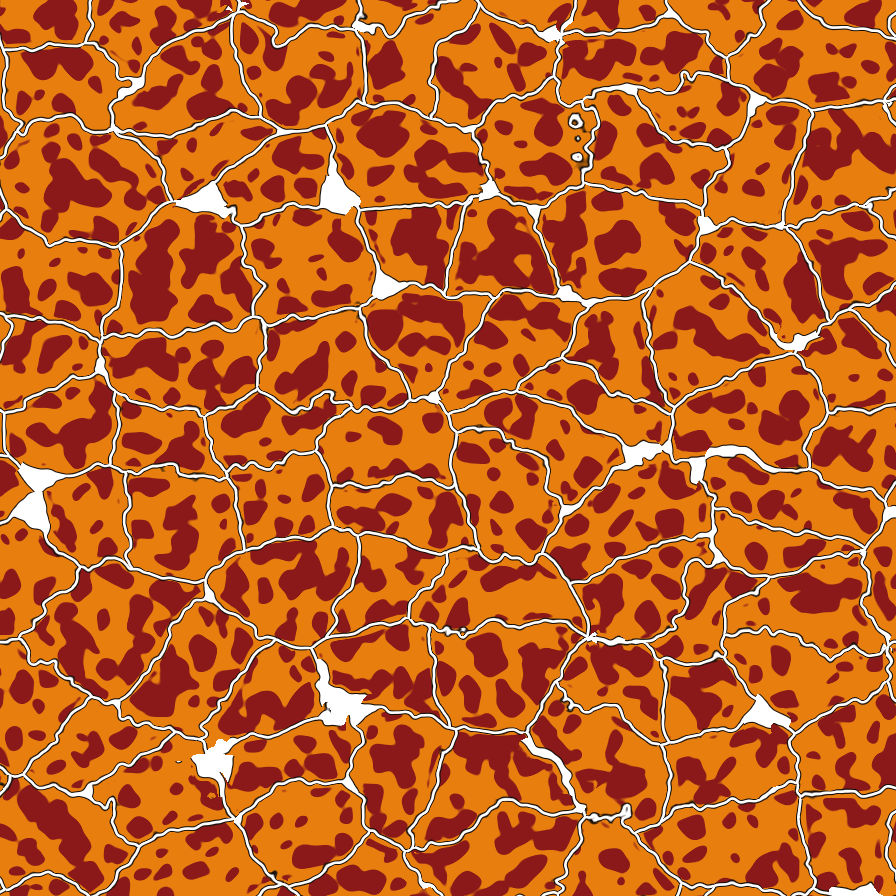
This pattern is drawn by a Shadertoy shader. Its source:

```glsl
// Orange grains with crinkled white boundaries, white pockets at some junctions,
// and dark red rounded inclusions. Grains are warped Voronoi cells; inclusions
// are ellipses on a jittered lattice, blended softly and kept off the boundaries.

#define GRAINS vec2(8.0, 10.5)   // grains across and up the canvas
#define MEANDER 0.020            // broad bending of the boundaries
#define CRINKLE 0.0065           // medium bending; the finest is half of it
#define LINE_HALF 0.0015         // half width of the white boundary
#define OUTLINE 0.0012           // dark rim around the white
#define POCKET_CHANCE 0.22
#define POCKET_SIZE vec2(0.010, 0.032)
#define BLOB_LATTICE 30.0        // inclusions across the canvas
#define BLOB_RADIUS vec2(0.005, 0.019)
#define BLOB_MERGE 0.007
#define CLEARANCE 0.005          // gap between inclusions and boundaries

const vec3 ORANGE = vec3(0.905, 0.495, 0.055);
const vec3 RED = vec3(0.545, 0.098, 0.102);
const vec3 RIM = vec3(0.08, 0.05, 0.03);
const vec3 WHITE = vec3(1.0);

vec2 hash2(vec2 p) {
    vec3 q = fract((p.xyx + 11.7) * vec3(0.1031, 0.1030, 0.0973));
    q += dot(q, q.yzx + 33.33);
    return fract((q.xx + q.yz) * q.zy);
}

// Smooth vector noise in -1..1
vec2 noise2(vec2 p) {
    vec2 i = floor(p), f = fract(p);
    f = f * f * (3.0 - 2.0 * f);
    vec2 low = mix(hash2(i), hash2(i + vec2(1, 0)), f.x);
    vec2 high = mix(hash2(i + vec2(0, 1)), hash2(i + vec2(1, 1)), f.x);
    return 2.0 * mix(low, high, f.y) - 1.0;
}

// Canvas to grain space: broad bends only, then with the crinkles
vec2 bent(vec2 p) { return (p + MEANDER * noise2(p * 16.0)) * GRAINS; }

vec2 crinkled(vec2 p) {
    vec2 fine = noise2(p * 45.0 + 3.3) + 0.5 * noise2(p * 110.0 + 7.1);
    return bent(p) + CRINKLE * fine * GRAINS;
}

vec2 site(vec2 cell) { return cell + 0.5 + 0.86 * (hash2(cell) - 0.5); }

float smoothMin(float a, float b, float k) {
    float h = max(k - abs(a - b), 0.0) / k;
    return min(a, b) - 0.25 * k * h * h;
}

float ellipse(vec2 v, vec2 radii) {
    float k = length(v / radii);
    return k * (k - 1.0) / (length(v / (radii * radii)) + 1e-5);
}

// Distance to the inclusions belonging to one grain
float inclusions(vec2 p, vec2 grain) {
    p += 0.0022 * sin(p.yx * vec2(173.0, 151.0) + 2.0 * sin(p * 67.0) + grain);
    vec2 base = floor(p * BLOB_LATTICE);
    float d = 1.0;
    for (int y = -1; y <= 1; y++)
    for (int x = -1; x <= 1; x++) {
        vec2 cell = base + vec2(x, y);
        vec2 seed = cell + 37.0 * grain;
        vec2 shape = hash2(seed + 5.0);
        vec2 v = p - (cell + 0.5 + 0.84 * (hash2(seed) - 0.5)) / BLOB_LATTICE;
        float angle = 6.2832 * hash2(grain + 3.0).x + 2.6 * hash2(seed + 9.0).x;
        float c = cos(angle), s = sin(angle);
        float stretch = sqrt(1.0 + 0.95 * shape.y);
        float r = mix(BLOB_RADIUS.x, BLOB_RADIUS.y, shape.x);
        d = smoothMin(d, ellipse(mat2(c, -s, s, c) * v, r * vec2(stretch, 1.0 / stretch)), BLOB_MERGE);
    }
    return d;
}

float cover(float d) { return clamp(0.5 - d * iResolution.y, 0.0, 1.0); }

void mainImage(out vec4 fragColor, in vec2 fragCoord) {
    vec2 p = fragCoord / iResolution.y;
    vec2 q = crinkled(p), base = floor(q);
    const float STEP = 0.0005;
    mat2 jacobian = mat2(crinkled(p + vec2(STEP, 0)) - q, crinkled(p + vec2(0, STEP)) - q) / STEP;

    // Nearest grain
    vec2 grain = base;
    float nearest = 9.0;
    for (int y = -1; y <= 1; y++)
    for (int x = -1; x <= 1; x++) {
        vec2 cell = base + vec2(x, y);
        float d = distance(q, site(cell));
        if (d < nearest) { nearest = d; grain = cell; }
    }

    // Its two closest boundaries: distance, normal, midpoint and neighbour
    vec2 home = site(grain), n1 = vec2(1, 0), n2 = n1, m1 = q, m2 = q, id1 = grain, id2 = grain;
    float e1 = 9.0, e2 = 9.0;
    for (int y = -2; y <= 2; y++)
    for (int x = -2; x <= 2; x++) {
        if (x == 0 && y == 0) continue;
        vec2 cell = grain + vec2(x, y), other = site(cell);
        vec2 n = normalize(home - other), m = 0.5 * (home + other);
        float e = dot(q - m, n);
        if (e < e1) {
            e2 = e1; n2 = n1; m2 = m1; id2 = id1;
            e1 = e; n1 = n; m1 = m; id1 = cell;
        } else if (e < e2) { e2 = e; n2 = n; m2 = m; id2 = cell; }
    }

    // Boundary line, of even width despite the warp
    float scale = 0.5 * (GRAINS.x + GRAINS.y);
    float line = e1 / max(length(n1 * jacobian), 0.4 * scale) - LINE_HALF;

    // Pocket shared by the three grains of a junction
    float pick = fract(hash2(grain + 7.0).x + hash2(id1 + 7.0).x + hash2(id2 + 7.0).x) / POCKET_CHANCE;
    float size = mix(POCKET_SIZE.x, POCKET_SIZE.y, pick * pick * pick);
    float pocket = (e1 + e2 - size * scale) / max(length((n1 + n2) * jacobian), 0.4 * scale);
    if (pick > 1.0) pocket = 1.0;
    float white = min(line, pocket);

    // Inclusions, rounded off before they reach a boundary
    vec2 soft = bent(p);
    float room = min(min(dot(soft - m1, n1), dot(soft - m2, n2)) / scale, pocket);
    float blob = -smoothMin(-inclusions(p, grain), room - CLEARANCE, 0.006);

    vec3 color = mix(ORANGE, RED, cover(blob));
    color = mix(color, RIM, cover(white - OUTLINE));
    color = mix(color, WHITE, cover(white));
    fragColor = vec4(color, 1.0);
}
```
